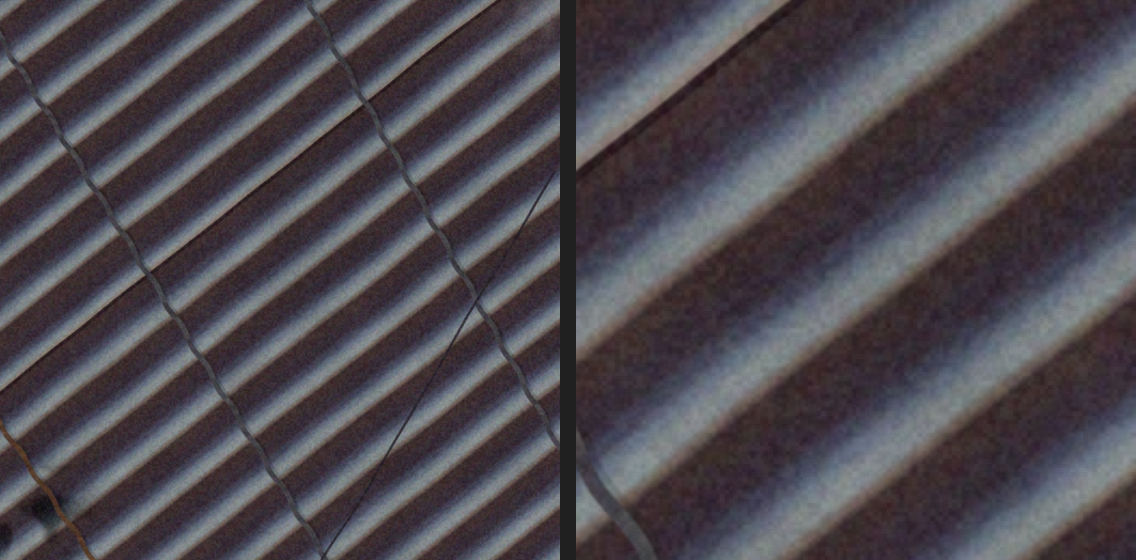
Left, the full canvas; right, a detail of the centre.
This pattern is drawn by a WebGL 1 fragment shader. Its source:

```glsl
precision highp float;
// Slanted corrugated metal sheets with a lap seam, crossing cables and a loose wire.
uniform vec2 u_resolution;

float hash(vec2 p) {
  vec3 q = fract(p.xyx * vec3(0.1031, 0.1030, 0.0973));
  q += dot(q, q.yzx + 33.33);
  return fract((q.x + q.y) * q.z);
}

float noise(vec2 p) {
  vec2 i = floor(p), f = fract(p);
  f = f * f * (3.0 - 2.0 * f);
  return mix(mix(hash(i), hash(i + vec2(1.0, 0.0)), f.x),
             mix(hash(i + vec2(0.0, 1.0)), hash(i + vec2(1.0, 1.0)), f.x), f.y);
}

// Coverage of a line of given half width, softened by at least one pixel
float stroke(float dist, float halfWidth) {
  float soft = max(1.0 / u_resolution.y, 0.0015);
  return 1.0 - smoothstep(halfWidth - soft, halfWidth + soft, abs(dist));
}

// Shading across one rib: t runs from one sharp lower edge to the next
vec3 ribColor(float t) {
  vec3 warmDark = vec3(0.235, 0.175, 0.18);
  vec3 c = mix(warmDark, vec3(0.21, 0.17, 0.21), smoothstep(0.08, 0.32, t));
  c = mix(c, vec3(0.26, 0.26, 0.33), smoothstep(0.38, 0.53, t));
  c = mix(c, vec3(0.39, 0.43, 0.49), smoothstep(0.52, 0.67, t));
  c = mix(c, vec3(0.50, 0.525, 0.535), smoothstep(0.64, 0.78, t));
  c = mix(c, vec3(0.42, 0.365, 0.335), smoothstep(0.84, 0.94, t));
  return mix(c, warmDark, smoothstep(0.92, 1.0, t));
}

void main() {
  vec2 p = gl_FragCoord.xy / u_resolution;
  p.y = 1.0 - p.y; // measure downward from the top edge

  // Ribs, counted from the seam, with slight bends and uneven widths
  float wobble = (noise(p * 9.0) - 0.5) * 0.006;
  float ribs = (p.y + 0.79 * p.x - 0.699 + wobble) / 0.1107;
  float shifted = ribs - 0.05;
  float index = floor(shifted);
  float width = index < 0.0 ? 1.10 : 0.97;
  width += 0.12 * (hash(vec2(index + 40.0, 7.0)) - 0.5);
  if (index == -1.0) width += 0.15;
  float t = pow(fract(shifted), width);
  vec3 color = ribColor(t);
  float lit = smoothstep(0.45, 0.75, t) * (1.0 - smoothstep(0.92, 1.0, t));

  // Lap seam: a pale cut edge over a thin shadow
  color = mix(color, vec3(0.53, 0.47, 0.43), 0.65 * stroke((ribs + 0.05) * 0.087, 0.003));
  color = mix(color, vec3(0.15, 0.095, 0.11), 0.9 * stroke((ribs - 0.025) * 0.087, 0.003));

  // Dull patches, a pale scuffed corner and a grimy one
  float mottle = noise(p * vec2(14.0, 18.0));
  color *= 0.95 + 0.1 * mottle;
  float scuff = 1.0 - smoothstep(0.0, 0.11, length(p - vec2(0.96, 0.02)));
  color = mix(color, vec3(0.49, 0.47, 0.48), 0.6 * scuff * noise(p * 45.0));
  float grime = 1.0 - smoothstep(0.02, 0.14, length(p - vec2(0.06, 0.93)));
  color *= 1.0 - 0.6 * grime * smoothstep(0.4, 0.7, noise(p * 22.0));

  // Cables fan out slightly and sag into each groove; the leftmost is rusty
  for (int k = -1; k <= 1; k++) {
    float i = float(k);
    float slope = 0.626 - 0.0615 * i;
    float center = 0.271 + 0.5035 * i + 0.0565 * i * i + slope * (p.y - 0.5);
    center += 0.003 * sin(6.2832 * ribs);
    float dist = (p.x - center) / sqrt(1.0 + slope * slope);
    float twist = 0.85 + 0.3 * noise(vec2(p.y * 110.0, i * 9.0));
    vec3 cable = mix(vec3(0.28, 0.275, 0.29), vec3(0.23, 0.22, 0.25), lit);
    if (k < 0) cable = vec3(0.33, 0.22, 0.15);
    color = mix(color, color * 0.75, 0.6 * stroke(dist - 0.004, 0.006));
    color = mix(color, cable * twist, 0.88 * stroke(dist, 0.0047));
  }

  // Loose wire, hanging from the right edge to the bottom
  float wireX = 0.992 - 0.598 * (p.y - 0.306) + 0.008 * (noise(vec2(p.y * 9.0, 3.0)) - 0.5);
  float wire = stroke((p.x - wireX) * 0.858, 0.0022) * smoothstep(0.300, 0.308, p.y);
  color = mix(color, vec3(0.15, 0.125, 0.16), 0.85 * wire);

  // Fine grain, partly coloured
  float grain = noise(p * 260.0) + 0.6 * hash(floor(p * 384.0)) - 0.8;
  vec3 tint = vec3(noise(p * 150.0), noise(p * 150.0 + 31.0), noise(p * 150.0 + 67.0)) - 0.5;
  color += 0.055 * grain + 0.035 * tint;

  gl_FragColor = vec4(clamp(color, 0.0, 1.0), 1.0);
}
```
